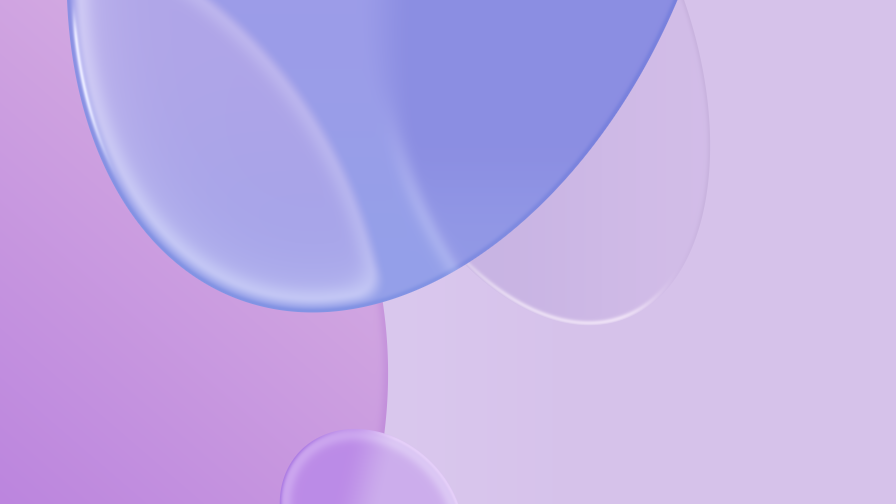
Reproduce this background procedurally as a Shadertoy shader.

```glsl
// Soft pastel glass lenses overlapping a pink disc on a lavender backdrop.

// Approximate distance to an ellipse sheared by the correlation "tilt".
float ellipseDist(vec2 p, vec2 center, vec2 radii, float tilt) {
    vec2 q = (p - center) / radii;
    float level = 1.0 - tilt * tilt;
    float f = sqrt((dot(q, q) - 2.0 * tilt * q.x * q.y) / level);
    vec2 slope = (q - tilt * q.yx) / radii;
    return (f - 1.0) * f * level / (length(slope) + 1e-5);
}

// Antialiased fill of the region where d is negative.
float cover(float d) {
    return clamp(0.5 - d * iResolution.y, 0.0, 1.0);
}

// Soft line of the given width along d = 0.
float line(float d, float width) {
    return exp(-d * d / (width * width));
}

float smoothMax(float a, float b, float k) {
    float h = max(k - abs(a - b), 0.0) / k;
    return max(a, b) + h * h * k * 0.25;
}

void mainImage(out vec4 fragColor, in vec2 fragCoord) {
    vec2 p = fragCoord / iResolution.y;

    float disc = length(p - vec2(-0.181, 0.259)) - 0.951;
    float lens = ellipseDist(p, vec2(0.792, 1.280), vec2(0.660, 0.900), 0.26);
    float pale = ellipseDist(p, vec2(1.039, 0.903), vec2(0.370, 0.549), -0.35);
    float bead = ellipseDist(p, vec2(0.738, -0.032), vec2(0.183, 0.181), -0.18);

    // Backdrop, slightly lighter beside the disc
    vec3 color = mix(vec3(0.852, 0.780, 0.930), vec3(0.838, 0.760, 0.918),
                     smoothstep(0.75, 1.2, p.x));

    // Pink disc
    vec3 pink = mix(vec3(0.735, 0.520, 0.870), vec3(0.845, 0.690, 0.885),
                    clamp(0.72 * p.y + 0.62 * p.x, 0.0, 1.0));
    pink -= vec3(0.04, 0.06, 0.02) * line(disc, 0.012);
    color = mix(color, pink, cover(disc));

    // Pale lens: faint fill, bright lower rim, dim right rim
    vec3 paleFill = mix(vec3(0.785, 0.705, 0.890), vec3(0.822, 0.738, 0.908),
                        smoothstep(0.95, 1.40, p.x));
    float paleLow = smoothstep(0.60, 0.38, p.y);
    paleFill -= 0.035 * line(pale, 0.006) * (1.0 - paleLow);
    paleFill += vec3(0.12, 0.15, 0.06) * line(pale + 0.005, 0.005) * paleLow
              * smoothstep(1.36, 1.22, p.x);
    color = mix(color, paleFill, cover(pale));

    // Blue lens: body, darker where the pale lens lies behind it
    vec3 blue = mix(vec3(0.580, 0.625, 0.912), vec3(0.610, 0.612, 0.910),
                    smoothstep(0.40, 1.0, p.y));
    float behind = length(p - vec2(1.653, 0.954)) - 0.889;
    float blur = mix(0.010, 0.060, smoothstep(0.45, 1.0, p.y));
    vec3 deepBlue = mix(vec3(0.570, 0.595, 0.900), vec3(0.545, 0.555, 0.885),
                        smoothstep(0.50, 0.75, p.y));
    blue = mix(blue, deepBlue, smoothstep(blur, -blur, behind));
    blue += vec3(0.07, 0.06, 0.02) * line(behind - 0.008, 0.018)
          * smoothstep(0.85, 0.55, p.y);

    // Frosted view of the disc through the blue lens
    float frost = smoothMax(disc, lens + 0.018, 0.05);
    vec3 frosted = mix(vec3(0.645, 0.640, 0.912), vec3(0.685, 0.645, 0.908),
                       smoothstep(0.40, 0.95, p.y));
    frosted += vec3(0.08, 0.09, 0.03) * exp(min(lens + 0.018, 0.0) / 0.06);
    frosted += vec3(0.05, 0.06, 0.02) * line(frost + 0.010, 0.022);
    blue = mix(blue, frosted, smoothstep(0.016, -0.012, frost));

    // Rim of the blue lens
    float leftSide = smoothstep(0.55, 0.15, p.x);
    blue -= vec3(0.07, 0.05, 0.02) * line(lens + 0.003, 0.006);
    blue += vec3(0.26, 0.26, 0.09) * line(lens + 0.012, 0.004) * leftSide
          * smoothstep(0.62, 0.82, p.y) * smoothstep(1.0, 0.92, p.y);
    color = mix(color, blue, cover(lens));

    // Small bead: purple left half, lavender right half, light rim
    float turn = smoothstep(0.66, 0.76, p.x - 0.25 * p.y);
    vec3 beadFill = mix(vec3(0.735, 0.545, 0.905), vec3(0.800, 0.680, 0.925), turn);
    beadFill += vec3(0.06, 0.10, 0.03) * line(bead + 0.012, 0.014);
    beadFill -= vec3(0.09, 0.11, 0.03) * line(bead, 0.005)
              * smoothstep(0.70, 0.58, p.x);
    beadFill += vec3(0.06, 0.07, 0.03) * line(bead + 0.002, 0.004) * turn;
    color = mix(color, beadFill, cover(bead));

    fragColor = vec4(clamp(color, 0.0, 1.0), 1.0);
}
```
